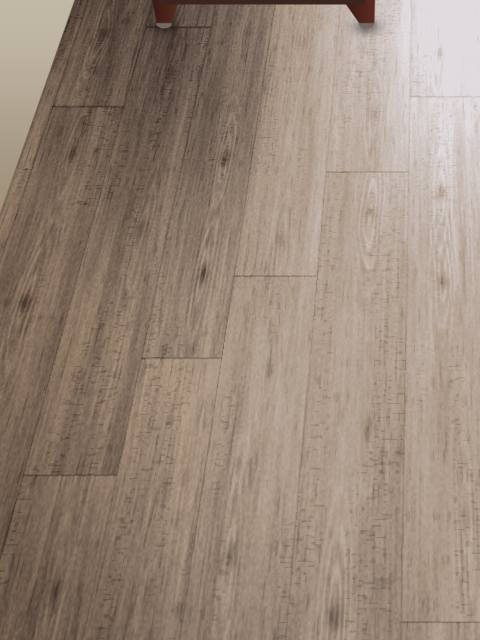
Write a WebGL 1 fragment shader that draws this texture.

```glsl
precision highp float;
// Oak plank floor receding from the viewer, with a wall edge, window glare and two furniture legs.
uniform vec2 u_resolution;

float hash(vec2 p) {
  vec3 q = fract(p.xyx * vec3(0.1031, 0.1030, 0.0973));
  q += dot(q, q.yzx + 33.33);
  return fract((q.x + q.y) * q.z);
}

float noise(vec2 p) {
  vec2 i = floor(p), f = fract(p);
  f = f * f * (3.0 - 2.0 * f);
  return mix(mix(hash(i), hash(i + vec2(1.0, 0.0)), f.x),
             mix(hash(i + vec2(0.0, 1.0)), hash(i + 1.0), f.x), f.y);
}

// Tone offset of the wood: x runs across one plank, y along it in plank widths
float woodGrain(vec2 g, vec2 plank) {
  vec2 seed = 40.0 * vec2(hash(plank), hash(plank + 7.3));
  vec2 w = g + seed;
  w.x += 0.04 * (noise(w * vec2(1.5, 0.6)) - 0.5);
  float tone = 0.24 * (noise(w * vec2(4.0, 0.35)) - 0.5);
  tone += 0.17 * (noise(w * vec2(13.0, 0.6)) - 0.5);
  tone += 0.19 * (noise(w * vec2(38.0, 2.2)) - 0.5);
  tone += 0.16 * (noise(w * vec2(55.0, 34.0)) - 0.5);

  // Dark pores and short saw marks across the grain
  tone -= 0.16 * smoothstep(0.7, 0.95, noise(w * vec2(38.0, 5.0) + 9.0));
  float worn = smoothstep(0.58, 0.82, noise(w * vec2(5.0, 0.7) + 21.0));
  tone -= 0.2 * worn * smoothstep(0.66, 0.92, noise(w * vec2(18.0, 46.0)));

  // Knots with long pale growth rings around them
  for (int i = 0; i < 3; i++) {
    float n = float(i);
    vec2 h = vec2(hash(plank + n * 3.1 + 1.7), hash(plank + n * 5.7 + 4.2));
    vec2 d = g - vec2(0.3 + 0.4 * h.x, 6.5 * (n + 0.2 + 0.6 * h.y) / 3.0);
    d.x += 0.07 * (noise(vec2(w.y * 1.6, n)) - 0.5);
    float ring = length(d * vec2(1.0, 0.13));
    float wave = 0.5 + 0.5 * sin(ring * 120.0 + 5.0 * noise(w * vec2(5.0, 1.2)));
    float strength = 0.2 + 0.7 * hash(h * 91.0);
    tone += strength * (0.26 * wave * wave - 0.12) * (1.0 - smoothstep(0.06, 0.25, ring));
    float core = length(d * vec2(1.0, 0.55));
    tone -= 0.5 * strength * exp(-230.0 * core * core) * (0.5 + 0.8 * noise(w * vec2(20.0, 9.0)));
  }
  return tone;
}

// Coverage of a tapered leg from the top edge down to its foot
float legMask(vec2 p, vec2 centre, vec2 halfWidth, float foot, float px) {
  float t = (1.0 - p.y) / (1.0 - foot);
  float side = abs(p.x - mix(centre.x, centre.y, t)) - mix(halfWidth.x, halfWidth.y, t);
  return (1.0 - smoothstep(-px, px, side)) * smoothstep(-px, px, p.y - foot);
}

void main() {
  vec2 p = gl_FragCoord.xy / u_resolution.y;
  float px = 1.0 / u_resolution.y;

  // Perspective: planks narrow toward a vanishing point above the canvas
  float width = 0.0643 * (2.573 - p.y);
  float across = (p.x - 0.668) / width + 0.24;
  across += 0.13 * exp(-(across + 1.6) * (across + 1.6));
  float column = floor(across);
  // Each row of planks is stepped along from its neighbour
  float along = 0.3436 / width - 3.087 - 0.198 * column + 0.025 * cos(2.0944 * (column + 2.0));
  vec2 plank = vec2(column, floor(along)) + 20.0;
  vec2 cell = vec2(fract(across), fract(along));

  // Light: brighter to the right, glare at the window, shade by furniture and corner
  vec2 glare = p - vec2(0.76, 1.0);
  vec2 middle = p - vec2(0.52, 0.47);
  vec2 shade = (p - vec2(0.31, 1.02)) * vec2(1.0, 0.85);
  float tone = 0.6 + 0.43 * p.x + 0.29 * exp(-6.0 * dot(middle, middle));
  tone += 1.4 * exp(-9.0 * dot(glare, glare));
  tone -= 0.66 * exp(-12.0 * dot(shade, shade));
  tone -= 0.24 * exp(-8.0 * dot(p, p));
  tone += 0.14 * (hash(plank) - 0.5) + woodGrain(cell * vec2(1.0, 6.5), plank);

  // Seams beside the planks and joints at their ends
  float seam = min(cell.x, 1.0 - cell.x) * width;
  float joint = min(cell.y, 1.0 - cell.y) * width * width / 0.0221;
  tone -= 0.17 * (1.0 - smoothstep(0.0003, 0.0006 + 1.3 * px, seam));
  if (column > -5.5) tone -= 0.3 * (1.0 - smoothstep(0.0003, 0.0006 + 1.2 * px, joint));

  vec3 color = mix(vec3(0.25, 0.20, 0.18), vec3(0.67, 0.59, 0.52), clamp(tone, 0.0, 1.0));
  color = mix(color, vec3(0.88, 0.86, 0.87), clamp(tone - 1.0, 0.0, 1.0));
  color *= mix(vec3(1.02, 0.99, 0.93), vec3(1.0), smoothstep(0.0, 0.45, p.x));

  // Plain wall above the skirting board
  float wallEdge = (across + 5.21) * width;
  vec3 wall = mix(vec3(0.62, 0.57, 0.48), vec3(0.76, 0.72, 0.65), smoothstep(0.65, 1.0, p.y));
  color *= 1.0 - 0.2 * exp(-abs(wallEdge) * 250.0);
  color = mix(color, wall, 1.0 - smoothstep(-px, px, wallEdge));

  // Furniture: contact shadows, metal feet, reddish legs and the lower rail
  for (int i = 0; i < 2; i++) {
    float n = float(i);
    vec2 centre = mix(vec2(0.259, 0.2565), vec2(0.561, 0.573), n);
    vec2 contact = (p - vec2(centre.y, 0.958)) * vec2(1.0, 1.8);
    color *= 1.0 - 0.4 * exp(-2500.0 * dot(contact, contact));
    float metal = length((p - vec2(centre.y, 0.963)) * vec2(1.0, 1.6)) - 0.012;
    color = mix(color, vec3(0.45, 0.41, 0.39), 1.0 - smoothstep(-px, px, metal));
    float leg = legMask(p, centre, vec2(0.021 + 0.004 * n, 0.012), 0.964, px);
    vec3 legColor = vec3(0.34, 0.16, 0.12) * (0.85 + 10.0 * (p.x - centre.x));
    color = mix(color, legColor, leg);
  }
  float rail = smoothstep(0.993 - px, 0.993 + px, p.y) * (1.0 - smoothstep(0.16, 0.162, abs(p.x - 0.41)));
  color = mix(color, vec3(0.23, 0.15, 0.12), rail);

  gl_FragColor = vec4(color, 1.0);
}
```
